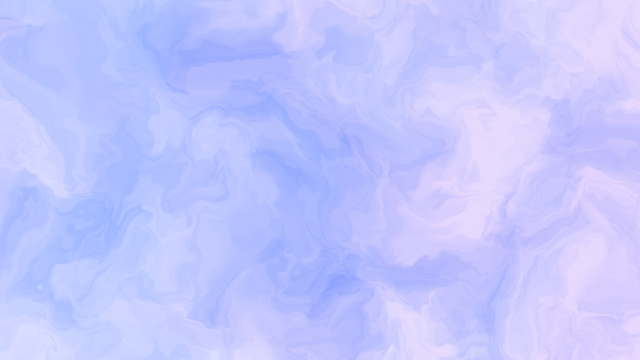
Give the GLSL for this background, as a WebGL 1 fragment shader.

```glsl
precision highp float;
// Soft watercolour clouds in periwinkle blue, lilac and pale pink.
// Thrice-warped fractal noise sets the tone around a deeper blue heart;
// layered washes, crisp on one side and fading on the other, add wispy edges.

uniform vec2 u_resolution;

const int OCTAVES = 5;
const int WASHES = 6;
const vec3 MEAN_COLOUR = vec3(0.764, 0.784, 0.998);
const vec3 TONE_STEP = vec3(0.074, 0.049, 0.001);
const vec3 PINK_STEP = vec3(0.008, -0.009, -0.002);
const float FBM_SPREAD = 0.125;

float hash(vec2 cell) {
  return fract(sin(dot(cell, vec2(127.1, 311.7))) * 43758.5453);
}

float valueNoise(vec2 p) {
  vec2 cell = floor(p);
  vec2 f = fract(p);
  vec2 s = f * f * (3.0 - 2.0 * f);
  float low = mix(hash(cell), hash(cell + vec2(1.0, 0.0)), s.x);
  float high = mix(hash(cell + vec2(0.0, 1.0)), hash(cell + vec2(1.0, 1.0)), s.x);
  return mix(low, high, s.y);
}

// Fractal noise centred on zero; each octave is turned to hide the grid.
float fbm(vec2 p) {
  float sum = 0.0;
  float total = 0.0;
  float weight = 1.0;
  for (int i = 0; i < OCTAVES; i++) {
    sum += weight * (valueNoise(p) - 0.5);
    total += weight;
    weight *= 0.52;
    p = mat2(1.6, 1.2, -1.2, 1.6) * p + vec2(3.7, 8.3);
  }
  return sum / total;
}

vec2 warp(vec2 p, float frequency, float amount, vec2 seed) {
  vec2 q = p * frequency + seed;
  return p + amount * vec2(fbm(q), fbm(q + vec2(17.3, 5.9)));
}

// Rises sharply where the field turns positive, then fades away behind.
float washFront(float field, float sharpness) {
  return smoothstep(0.0, sharpness, field) * exp(-8.0 * max(field, 0.0));
}

// Alternating light and dark washes, each with its own outline.
float layeredWashes(vec2 p) {
  float sum = 0.0;
  float direction = 1.0;
  for (int i = 0; i < WASHES; i++) {
    float layer = float(i);
    vec2 q = p * (1.8 + 0.8 * layer) + layer * vec2(7.1, 11.3);
    sum += direction * washFront(fbm(q), 0.015 + 0.008 * layer);
    direction = -direction;
  }
  return sum;
}

// Deep at the heart, paler outwards; scaled to zero mean and unit spread.
float heartTone(vec2 offset) {
  float depth = exp(-dot(offset * offset, vec2(2.5, 3.5)));
  return (0.457 - depth) / 0.26;
}

void main() {
  vec2 p = gl_FragCoord.xy / u_resolution.y;
  float aspect = u_resolution.x / u_resolution.y;

  // Broad swirls first, then finer curls and feathered rims inside them.
  vec2 swirl = warp(p, 2.0, 0.55, vec2(2.4, 6.1));
  vec2 curl = warp(swirl, 5.0, 0.28, vec2(9.2, 3.5));
  vec2 feather = warp(curl, 12.0, 0.11, vec2(5.7, 14.9));

  // Light and dark.
  float tone = 0.75 * heartTone(feather - vec2(0.44 * aspect, 0.58));
  tone += 0.75 * fbm(feather * 2.3 + vec2(4.8, 1.7)) / FBM_SPREAD;
  tone += 0.62 * layeredWashes(feather);
  tone = clamp(tone, -2.9, 1.7);

  // Pink gathers at the sides, mostly the right; cooler blue lies between.
  float side = curl.x / aspect - 0.42;
  float pink = 4.5 * side * side - 0.6 + 0.8 * side;
  pink += 0.8 * fbm(curl * 1.7 + vec2(13.6, 21.2)) / FBM_SPREAD;
  pink = clamp(pink, -1.8, 2.4);

  vec3 colour = MEAN_COLOUR + TONE_STEP * tone + PINK_STEP * pink;
  gl_FragColor = vec4(clamp(colour, 0.0, 1.0), 1.0);
}
```
